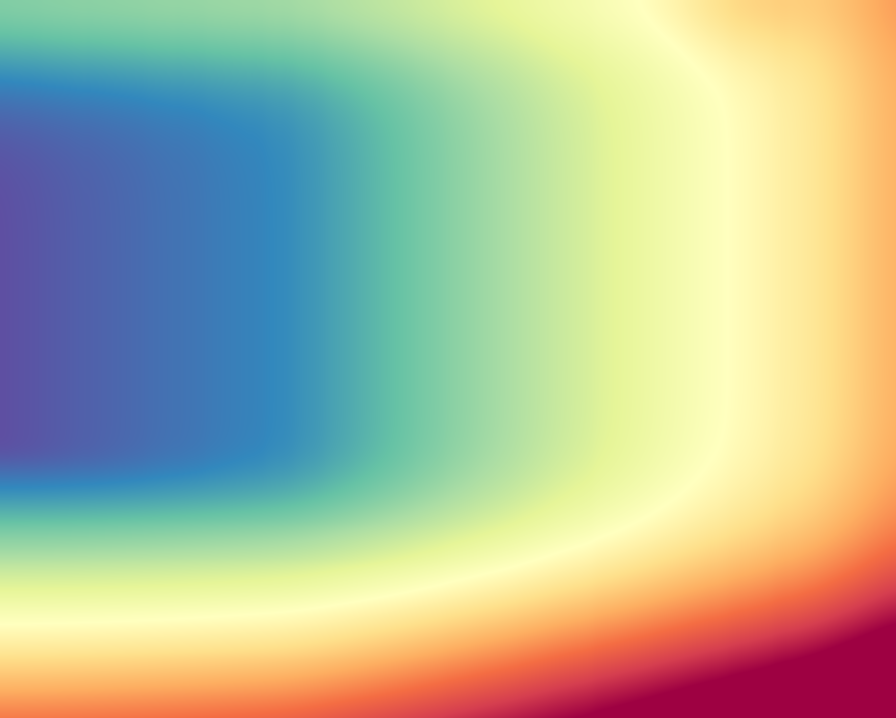
Give the GLSL for this background, as a WebGL 2 fragment shader.

```glsl
#version 300 es
precision highp float;
// Smooth spectral heat field: a cool basin at the left rising to a hot lower right corner.

uniform vec2 u_resolution;
out vec4 outColor;

// Height of the basin walls, in palette steps per canvas width or height
const float FLOOR_SLOPE = 3.2;
const float WALL_SLOPE = 4.9;
const float WALL_START = 0.322;
const float BOTTOM_SLOPE = 21.0;
const float BOTTOM_START = 0.63;
const float TOP_HEIGHT = 2.4;
const float TOP_REACH = 0.122;
// Faint streaks
const float STREAK_COUNT = 38.0;
const float STREAK_STRENGTH = 0.09;
const float RIB_COUNT = 60.0;
const float RIB_STRENGTH = 0.025;

// Cold to hot
const vec3 PALETTE[11] = vec3[11](
  vec3(0.369, 0.310, 0.635), vec3(0.196, 0.533, 0.741),
  vec3(0.400, 0.761, 0.647), vec3(0.671, 0.867, 0.643),
  vec3(0.902, 0.961, 0.596), vec3(1.000, 1.000, 0.749),
  vec3(0.996, 0.878, 0.545), vec3(0.992, 0.682, 0.380),
  vec3(0.957, 0.427, 0.263), vec3(0.835, 0.243, 0.310),
  vec3(0.620, 0.004, 0.259));

float hash(float n) {
  return fract(sin(n * 12.9898) * 43758.5453);
}

// One-dimensional value noise in -0.5..0.5, with fairly crisp steps
float streakNoise(float x) {
  float cell = floor(x);
  float blend = smoothstep(0.55, 1.0, fract(x));
  return mix(hash(cell), hash(cell + 1.0), blend) - 0.5;
}

// Ramp that starts at zero, with a rounded knee
float softRamp(float x, float knee) {
  return knee * log(1.0 + exp(x / knee));
}

// Rounded union of two walls; a lower power adds more of both
float blendWalls(float a, float b, float power) {
  vec2 walls = pow(max(vec2(a, b), 1e-4), vec2(power));
  return pow(walls.x + walls.y, 1.0 / power);
}

vec3 spectrum(float level) {
  float l = clamp(level, 0.0, 9.999);
  int i = int(l);
  return mix(PALETTE[i], PALETTE[i + 1], fract(l));
}

// Height of the field; x runs right and depth runs down, both 0..1
float fieldLevel(float x, float depth) {
  float side = FLOOR_SLOPE * x + WALL_SLOPE * softRamp(x - WALL_START, 0.015);
  side += 0.35 * smoothstep(0.9, 1.0, x);

  float top = TOP_HEIGHT * exp(-pow(depth / TOP_REACH, 1.8));
  float knee = mix(0.009, 0.05, x);
  float bottom = BOTTOM_SLOPE * softRamp(depth - BOTTOM_START, knee);

  float level = blendWalls(side, top, 1.2 + 0.9 * x);
  float power = 1.75 - 0.2 * x - 0.35 * smoothstep(0.7, 1.0, depth);
  level = blendWalls(level, bottom, power);

  // Warm patch on the upper rim
  vec2 rim = (vec2(x, depth) - vec2(0.83, 0.0)) / vec2(0.075, 0.08);
  return level + 0.45 * exp(-dot(rim, rim));
}

void main() {
  vec2 uv = gl_FragCoord.xy / u_resolution;
  float depth = 1.0 - uv.y;
  float level = fieldLevel(uv.x, depth);

  // Streaks along the lower wall, ribs across the basin
  float lowerLeft = smoothstep(0.64, 0.7, depth) * (1.0 - smoothstep(0.3, 0.65, uv.x));
  level += STREAK_STRENGTH * lowerLeft * streakNoise(depth * STREAK_COUNT + 0.1 * sin(uv.x * 9.0));
  level += RIB_STRENGTH * (1.0 - lowerLeft) * streakNoise(uv.x * RIB_COUNT);

  outColor = vec4(spectrum(level), 1.0);
}
```
